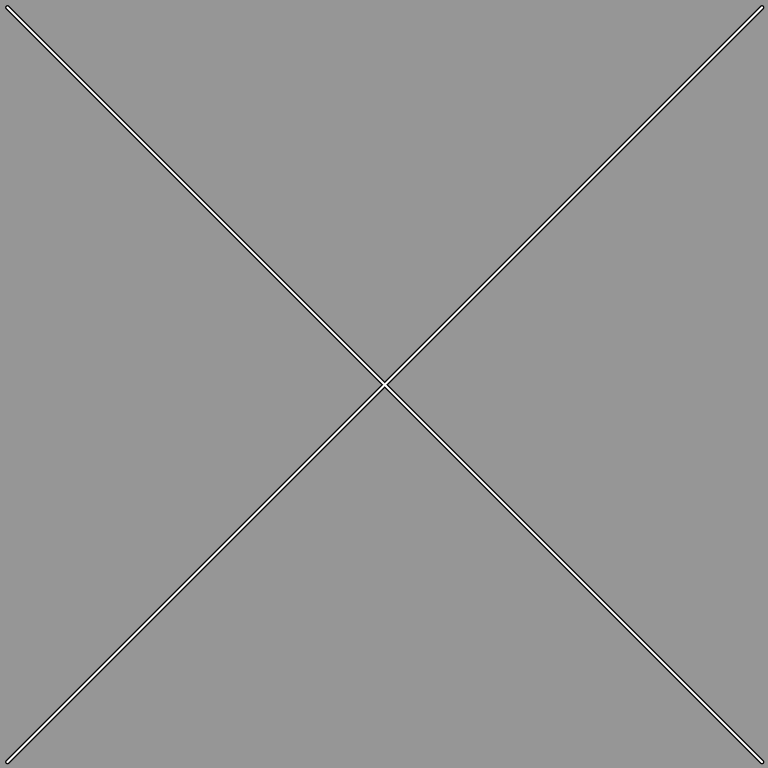
Reproduce this background procedurally as a three.js fragment shader.

```glsl
varying vec2 vUv;

const vec3 BACKGROUND = vec3(0.59);
const vec3 OUTLINE = vec3(0.0);
const vec3 CORE = vec3(1.0);

const vec2 CENTER = vec2(0.50098, 0.49902);
const float HALF_SPAN = 0.4912;
const float OUTLINE_RADIUS = 0.00307;
const float CORE_RADIUS = 0.00138;

// Distance to a line segment with round ends
float segmentDistance(vec2 p, vec2 a, vec2 b) {
  vec2 ap = p - a;
  vec2 ab = b - a;
  float t = clamp(dot(ap, ab) / dot(ab, ab), 0.0, 1.0);
  return length(ap - ab * t);
}

// Distance to the two diagonals of a centered square
float crossDistance(vec2 p, float halfSpan) {
  vec2 rise = vec2(halfSpan);
  vec2 fall = vec2(halfSpan, -halfSpan);
  return min(segmentDistance(p, -rise, rise), segmentDistance(p, -fall, fall));
}

// Smooth coverage of a stroke with the given radius
float strokeMask(float dist, float radius, float blur) {
  return 1.0 - smoothstep(radius - blur, radius + blur, dist);
}

void main() {
  float blur = 0.62 * fwidth(vUv.x);
  float dist = crossDistance(vUv - CENTER, HALF_SPAN);

  // Dark outline below, light core above
  vec3 color = mix(BACKGROUND, OUTLINE, strokeMask(dist, OUTLINE_RADIUS, blur));
  color = mix(color, CORE, strokeMask(dist, CORE_RADIUS, blur));

  gl_FragColor = vec4(color, 1.0);
}
```
